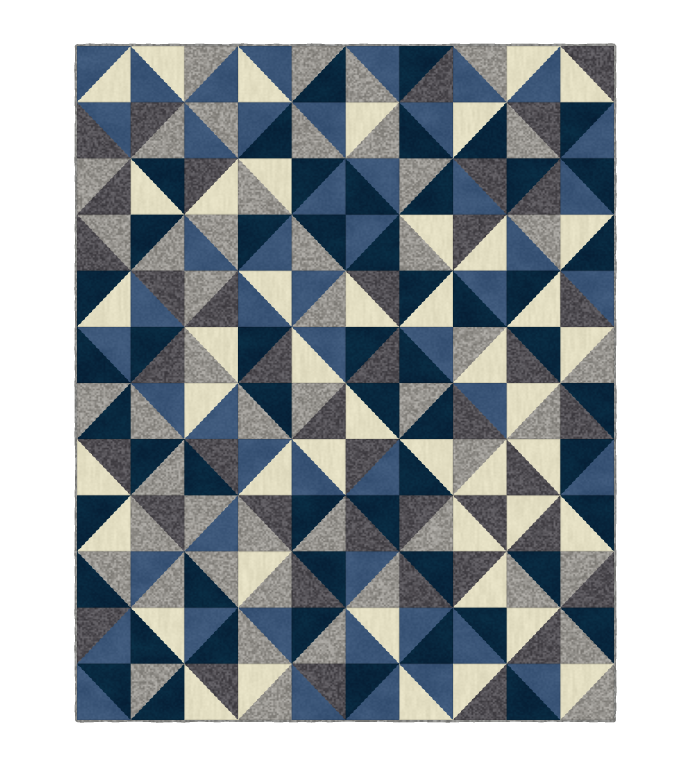
Write a WebGL 1 fragment shader that draws this pattern.

```glsl
precision highp float;
// A woven rug of 10 by 12 cells, each split by a diagonal that alternates in direction.
// Hashes choose five yarn colours so that triangles sharing an edge always differ;
// value noise adds pile texture, and a 3 by 3 supersample smooths the edges.

uniform vec2 u_resolution;

float hash(vec2 p) {
  vec3 q = fract(p.xyx * 0.1031);
  q += dot(q, q.yzx + 33.33);
  return fract((q.x + q.y) * q.z);
}

float noise(vec2 p) {
  vec2 i = floor(p), f = fract(p);
  f = f * f * (3.0 - 2.0 * f);
  return mix(mix(hash(i), hash(i + vec2(1.0, 0.0)), f.x),
             mix(hash(i + vec2(0.0, 1.0)), hash(i + 1.0), f.x), f.y);
}

float boxDistance(vec2 p, vec2 halfSize, float radius) {
  vec2 q = abs(p) - halfSize + radius;
  return length(max(q, 0.0)) + min(max(q.x, q.y), 0.0) - radius;
}

// Random yarn index 0..4 for the left (side 0) or right (side 1) triangle.
float randomYarn(vec2 cell, float side) {
  return floor(5.0 * hash((cell + 17.0) * 7.31 + side * 61.7));
}

// Half of the triangles pick freely; the others step on until no neighbour matches.
float yarnIndex(vec2 cell, float side, float rising) {
  float yarn = randomYarn(cell, side);
  if (mod(side + cell.y, 2.0) > 0.5) {
    float vertical = abs(rising + side - 1.0) < 0.5 ? 1.0 : -1.0;
    float partner = randomYarn(cell, 1.0 - side);
    float beside = randomYarn(cell + vec2(2.0 * side - 1.0, 0.0), 1.0 - side);
    float stacked = randomYarn(cell + vec2(0.0, vertical), side);
    for (int i = 0; i < 4; i++) {
      if (yarn == partner || yarn == beside || yarn == stacked)
        yarn = yarn < 3.5 ? yarn + 1.0 : 0.0;
    }
  }
  return yarn;
}

// Pile colour: heathered greys, ribbed cream, softly brushed blues.
vec3 yarnColour(float yarn, vec2 p) {
  float speckle = noise(p * vec2(430.0, 480.0) + 90.0) - 0.5;
  float brushed = noise(p * vec2(38.0, 55.0) + 40.0) - 0.5;
  float rib = noise(vec2(p.x * 330.0, p.y * 60.0) + 200.0) - 0.5;
  if (yarn < 0.5) return vec3(0.89, 0.87, 0.76) + 0.05 * rib + 0.03 * speckle;
  if (yarn < 1.5) return vec3(0.23, 0.335, 0.47) + 0.05 * brushed + 0.04 * speckle;
  if (yarn < 2.5) return vec3(0.59, 0.58, 0.56) + 0.24 * speckle;
  if (yarn < 3.5) return vec3(0.03, 0.15, 0.24) + vec3(0.01, 0.04, 0.04) * (brushed + speckle);
  return vec3(0.32, 0.31, 0.33) + 0.20 * speckle;
}

vec3 rugColour(vec2 p) {
  // White floor and a thin, slightly uneven grey binding.
  float wobble = 0.0014 * (noise(p * 90.0 + 150.0) - 0.5);
  if (boxDistance(p, vec2(0.3525, 0.4415), 0.004) + wobble > 0.0) return vec3(1.0);
  vec2 halfField = vec2(0.3497, 0.4387);
  if (boxDistance(p, halfField, 0.0) > 0.0)
    return vec3(0.53, 0.53, 0.52) + 0.22 * (noise(p * 400.0 + 300.0) - 0.5);

  // Cell grid, with the diagonal rising in every other cell.
  vec2 grid = (p + halfField) / (2.0 * halfField) * vec2(10.0, 12.0);
  vec2 cell = floor(grid), f = fract(grid);
  float rising = mod(cell.x + cell.y, 2.0);
  float diagonal = rising > 0.5 ? f.y : 1.0 - f.y;

  // Small woven teeth along the diagonal.
  float teeth = 0.045 * (abs(fract(f.y * 15.0) - 0.5) - 0.25);
  float side = step(diagonal + teeth, f.x);
  vec3 colour = yarnColour(yarnIndex(cell, side, rising), p);

  // Faint seams between the cells.
  vec2 edge = min(f, 1.0 - f);
  return colour * (1.0 - 0.12 * (1.0 - smoothstep(0.006, 0.022, min(edge.x, edge.y))));
}

void main() {
  vec3 sum = vec3(0.0);
  for (int y = 0; y < 3; y++) {
    for (int x = 0; x < 3; x++) {
      vec2 offset = (vec2(float(x), float(y)) - 1.0) / 3.0;
      vec2 p = (gl_FragCoord.xy + offset - 0.5 * u_resolution) / u_resolution.y;
      sum += rugColour(p - vec2(0.0007, 0.0013));
    }
  }
  gl_FragColor = vec4(sum / 9.0, 1.0);
}
```
